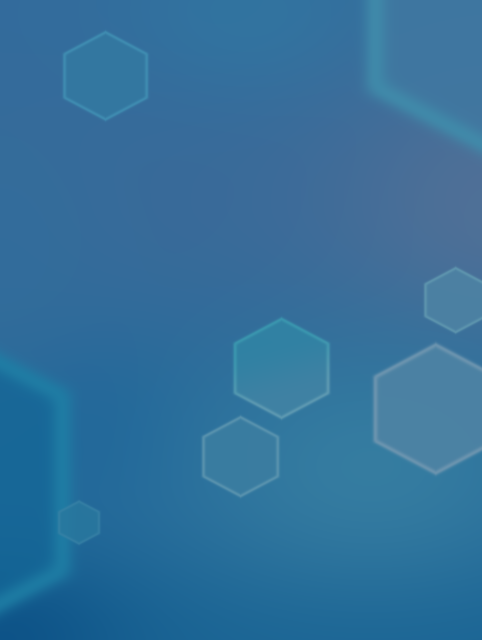
This background is drawn by a WebGL 1 fragment shader. Its source:

```glsl
precision highp float;
// Translucent hexagons floating over a soft blue backdrop.
// The backdrop is a vertical gradient tinted by Gaussian glows; each hexagon
// is a distance function with a tinted fill and a soft glowing outline.

uniform vec2 u_resolution;

// Tints the colour around a centre, with a separate falloff per axis.
vec3 glow(vec3 base, vec2 p, vec2 centre, vec2 spread, vec4 tint) {
  vec2 q = (p - centre) / spread;
  return mix(base, tint.rgb, tint.a * exp(-dot(q, q)));
}

// Signed distance to a slightly widened, pointy-topped hexagon.
float hexDistance(vec2 p, float radius, float rounding) {
  vec2 q = abs(p) / vec2(1.09, 1.0);
  float side = q.x;
  float slope = 0.5 * q.x + 0.866 * q.y;
  float blend = max(rounding - abs(side - slope), 0.0) / rounding;
  return max(side, slope) + 0.25 * rounding * blend * blend - 0.866 * radius;
}

// Lays a hexagon over the base; alpha sets the strength of fill and outline.
vec3 hexagon(vec3 base, vec2 p, vec2 centre, float radius, float width,
             vec4 fill, vec4 outline) {
  float d = hexDistance(p - centre, radius, width);
  float inside = 1.0 - smoothstep(-width, width, d);
  vec3 color = mix(base, fill.rgb, fill.a * inside);
  return mix(color, outline.rgb, outline.a * exp(-d * d / (width * width)));
}

vec3 backdrop(vec2 p) {
  vec3 color = mix(vec3(0.10, 0.39, 0.58), vec3(0.14, 0.41, 0.60),
                   smoothstep(0.0, 0.25, p.y));
  color = mix(color, vec3(0.22, 0.415, 0.60), smoothstep(0.25, 0.68, p.y));
  color = mix(color, vec3(0.20, 0.42, 0.61), smoothstep(0.7, 1.0, p.y));

  // Teal light above and below, a rose haze at the right, darker lower left
  color = glow(color, p, vec2(0.39, 0.98), vec2(0.20, 0.13), vec4(0.19, 0.46, 0.63, 0.8));
  color = glow(color, p, vec2(0.00, 0.62), vec2(0.18, 0.22), vec4(0.19, 0.43, 0.61, 0.7));
  color = glow(color, p, vec2(0.78, 0.68), vec2(0.26, 0.22), vec4(0.32, 0.44, 0.59, 0.9));
  color = glow(color, p, vec2(0.17, 0.32), vec2(0.14, 0.13), vec4(0.11, 0.39, 0.60, 0.6));
  color = glow(color, p, vec2(0.58, 0.27), vec2(0.31, 0.20), vec4(0.21, 0.49, 0.63, 0.95));
  return glow(color, p, vec2(0.0), vec2(0.19, 0.12), vec4(0.04, 0.31, 0.52, 0.8));
}

void main() {
  vec2 p = gl_FragCoord.xy / u_resolution.y;
  vec3 color = backdrop(p);

  // Large blurred hexagons cut off by the borders
  color = hexagon(color, p, vec2(-0.160, 0.245), 0.273, 0.016,
                  vec4(0.07, 0.40, 0.59, 0.7), vec4(0.12, 0.50, 0.65, 0.8));
  color = hexagon(color, p, vec2(0.844, 1.000), 0.273, 0.016,
                  vec4(0.25, 0.47, 0.63, 0.85), vec4(0.25, 0.55, 0.67, 0.85));

  // Small crisp hexagons
  color = hexagon(color, p, vec2(0.165, 0.8815), 0.068, 0.0026,
                  vec4(0.20, 0.47, 0.63, 0.9), vec4(0.25, 0.56, 0.70, 0.85));
  float shade = smoothstep(0.47, 0.37, p.y - 0.3 * (p.x - 0.44));
  color = hexagon(color, p, vec2(0.440, 0.4245), 0.077, 0.0028,
                  vec4(mix(vec3(0.19, 0.51, 0.64), vec3(0.25, 0.51, 0.64), shade), 0.95),
                  vec4(mix(vec3(0.23, 0.60, 0.69), vec3(0.38, 0.61, 0.70), shade), 0.85));
  color = hexagon(color, p, vec2(0.376, 0.2865), 0.0615, 0.0026,
                  vec4(0.23, 0.49, 0.63, 0.9), vec4(0.37, 0.59, 0.69, 0.8));
  color = hexagon(color, p, vec2(0.681, 0.3610), 0.100, 0.0036,
                  vec4(0.30, 0.51, 0.64, 0.95), vec4(0.44, 0.59, 0.69, 0.85));
  color = hexagon(color, p, vec2(0.712, 0.5310), 0.050, 0.0024,
                  vec4(0.30, 0.51, 0.64, 0.9), vec4(0.38, 0.60, 0.69, 0.8));
  color = hexagon(color, p, vec2(0.1235, 0.1835), 0.033, 0.0022,
                  vec4(0.16, 0.47, 0.62, 0.8), vec4(0.22, 0.51, 0.65, 0.7));

  gl_FragColor = vec4(color, 1.0);
}
```
